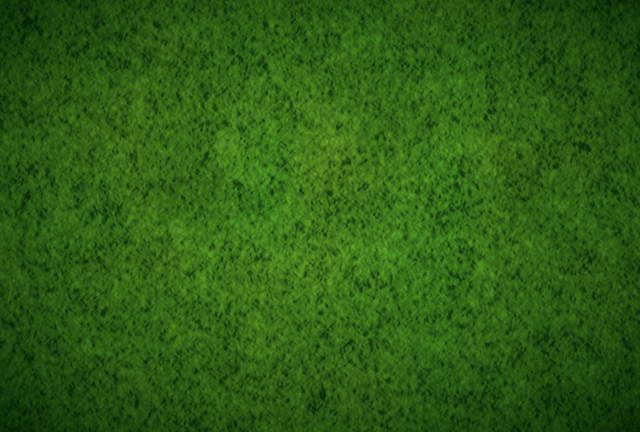
Give the GLSL for this texture, as a WebGL 1 fragment shader.

```glsl
precision highp float;
// Top-down lawn: short grass blades under a soft central light.
// Stretched noise in several directions makes blades, fractal noise
// makes uneven patches, and a radial falloff darkens the borders.

uniform vec2 u_resolution;

float hash(vec2 p) {
    vec3 q = fract(vec3(p.xyx) * 0.1031);
    q += dot(q, q.yzx + 33.33);
    return fract((q.x + q.y) * q.z);
}

float valueNoise(vec2 p) {
    vec2 cell = floor(p);
    vec2 f = fract(p);
    f = f * f * (3.0 - 2.0 * f);
    float low = mix(hash(cell), hash(cell + vec2(1.0, 0.0)), f.x);
    float high = mix(hash(cell + vec2(0.0, 1.0)), hash(cell + 1.0), f.x);
    return mix(low, high, f.y);
}

vec2 rotate(vec2 p, float angle) {
    float c = cos(angle);
    float s = sin(angle);
    return vec2(c * p.x - s * p.y, s * p.x + c * p.y);
}

// Fractal noise centred on zero
float patchNoise(vec2 p) {
    float sum = 0.0;
    float amplitude = 0.5;
    for (int i = 0; i < 4; i++) {
        sum += amplitude * (valueNoise(p) - 0.5);
        p = rotate(p, 0.65) * 2.03 + 17.0;
        amplitude *= 0.62;
    }
    return sum;
}

// Overlapping layers of narrow streaks, centred on zero
float bladeNoise(vec2 p) {
    float sum = 0.0;
    for (int i = 0; i < 4; i++) {
        float layer = float(i);
        vec2 q = rotate(p, -0.85 + layer * 0.55) + 40.0 + layer * 71.0;
        sum += valueNoise(q * vec2(215.0, 72.0)) - 0.5;
    }
    return sum * 0.5;
}

// Soft elliptical spot in 0..1 canvas coordinates
float spot(vec2 uv, vec2 center, vec2 radius) {
    vec2 d = (uv - center) / radius;
    return exp(-dot(d, d));
}

vec3 grassColor(float green) {
    float red = max(0.02, 0.08 + (green - 0.23) * 0.71);
    float blue = max(0.008, green * 0.28 - 0.026);
    return vec3(red, green, blue);
}

void main() {
    vec2 uv = gl_FragCoord.xy / u_resolution;
    vec2 p = gl_FragCoord.xy / u_resolution.y;

    // Central light and dark corners
    vec2 offset = (uv - vec2(0.5, 0.52)) * 2.0;
    float light = 0.475 - 0.150 * dot(offset, offset);

    // Broad bright and worn areas
    light += 0.045 * spot(uv, vec2(0.47, 0.39), vec2(0.14, 0.08));
    light += 0.030 * spot(uv, vec2(0.40, 0.65), vec2(0.09, 0.10));
    light += 0.020 * spot(uv, vec2(0.70, 0.66), vec2(0.05, 0.20));
    light -= 0.045 * spot(uv, vec2(0.29, 0.56), vec2(0.08, 0.12));
    light -= 0.035 * spot(uv, vec2(0.60, 0.70), vec2(0.06, 0.08));
    light -= 0.035 * spot(uv, vec2(0.83, 0.54), vec2(0.06, 0.12));

    // Clumps, blades and fine grain
    float clumps = patchNoise(p * 15.0 + 5.0);
    float blades = bladeNoise(p);
    float grain = valueNoise(p * 260.0) - 0.5;
    float texture = 0.30 * clumps + 0.48 * blades + 0.12 * grain;
    float green = light * (1.0 + texture);

    // Sparse shaded gaps between blades
    float gaps = smoothstep(0.12, 0.55, -blades - 0.5 * clumps);
    green *= 1.0 - 0.22 * gaps;
    vec3 color = grassColor(max(green, 0.07));

    // Dry yellow areas and cooler lush areas
    float dry = spot(uv, vec2(0.51, 0.62), vec2(0.07, 0.20));
    dry += 0.7 * spot(uv, vec2(0.23, 0.56), vec2(0.06, 0.20));
    dry += 0.8 * spot(uv, vec2(0.78, 0.60), vec2(0.05, 0.18));
    float lush = spot(uv, vec2(0.41, 0.60), vec2(0.05, 0.14));
    lush += spot(uv, vec2(0.70, 0.58), vec2(0.05, 0.25));
    float warmth = 0.11 * dry - 0.09 * lush + 0.22 * patchNoise(p * 8.0 + 31.0);
    color.r *= 1.0 + warmth;
    color.b *= 1.0 + 0.45 * gaps;

    gl_FragColor = vec4(clamp(color, 0.0, 1.0), 1.0);
}
```
